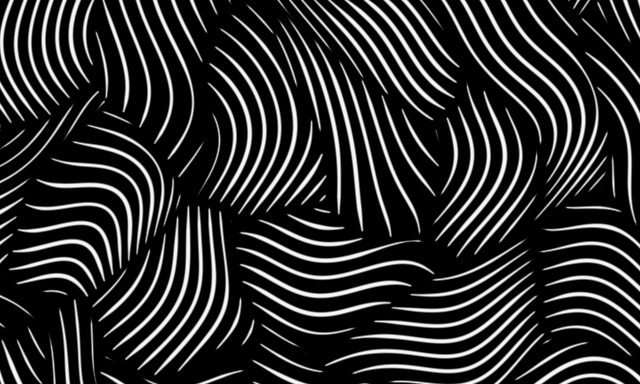
This pattern is drawn by a WebGL 2 fragment shader. Its source:

```glsl
#version 300 es
precision highp float;

uniform vec2 u_resolution;
out vec4 fragColor;

const vec3 INK = vec3(0.0);
const vec3 CHALK = vec3(0.965);
const float TAU = 6.2831853;

// One bundle of strokes: its cell, its middle, and the gap to its rival.
struct Bundle {
    vec2 cell;
    vec2 center;
    float margin;
};

vec2 hash2(vec2 cell) {
    vec2 mixed = vec2(dot(cell, vec2(127.1, 311.7)), dot(cell, vec2(269.5, 183.3)));
    return fract(sin(mixed) * 43758.5);
}

vec2 rotate(vec2 p, float angle) {
    float c = cos(angle), s = sin(angle);
    return vec2(c * p.x + s * p.y, c * p.y - s * p.x);
}

// Layered sines bend both the strokes and the bundle borders.
vec2 warp(vec2 p) {
    p += 0.05 * sin(p.yx * vec2(6.3, 5.4) + vec2(0.8, 2.1));
    return p + 0.016 * sin(p.yx * vec2(13.0, 14.5) + vec2(3.7, 1.2));
}

float bundleAngle(vec2 cell) {
    return -0.85 + 2.6 * (hash2(cell + 41.0).x - 0.5);
}

// Cellular search, with cells stretched along their own strokes.
Bundle findBundle(vec2 p, float size) {
    vec2 base = floor(p / size);
    Bundle found = Bundle(base, p, 0.0);
    float nearest = 9.0, second = 9.0;
    for (int y = -2; y <= 2; y++) {
        for (int x = -2; x <= 2; x++) {
            vec2 cell = base + vec2(x, y);
            vec2 center = (cell + 0.12 + 0.76 * hash2(cell)) * size;
            vec2 local = rotate(p - center, bundleAngle(cell));
            float reach = length(local * vec2(0.7, 1.3));
            if (reach < nearest) {
                second = nearest;
                nearest = reach;
                found.cell = cell;
                found.center = center;
            } else {
                second = min(second, reach);
            }
        }
    }
    found.margin = second - nearest;
    return found;
}

// Counts strokes across a bundle; arches, waves and fans shape them.
float strokePhase(vec2 p, Bundle bundle) {
    vec2 shape = hash2(bundle.cell + 17.0);
    vec2 style = hash2(bundle.cell + 73.0);
    vec2 local = rotate(warp(p) - bundle.center, bundleAngle(bundle.cell));
    float arch = mix(-1.5, 1.5, shape.x) * local.x * local.x;
    float wave = 0.036 * sin(11.0 * local.x + TAU * shape.y);
    float fan = exp(mix(-1.7, 1.7, style.x) * local.x);
    float spacing = mix(0.038, 0.050, style.y);
    return (local.y + arch + wave) * fan / spacing;
}

vec2 phaseGradient(vec2 p, Bundle bundle, float phase) {
    const float STEP = 0.002;
    float right = strokePhase(p + vec2(STEP, 0.0), bundle);
    float above = strokePhase(p + vec2(0.0, STEP), bundle);
    return (vec2(right, above) - phase) / STEP;
}

// Coverage of the closest stroke: long and thin, with fine tips.
float strokeCoverage(vec2 p, float size, float maxHalfWidth, float softness) {
    Bundle bundle = findBundle(warp(p), size);
    float phase = strokePhase(p, bundle);
    vec2 slope = phaseGradient(p, bundle, phase);
    float steepness = max(length(slope), 1.0);
    float offset = fract(phase) - 0.5;

    // Measure the taper on the centre line, so both sides agree.
    vec2 spine = p - slope * offset / (steepness * steepness);
    Bundle spineBundle = findBundle(warp(spine), size);
    bool inside = distance(spineBundle.cell, bundle.cell) < 0.5;
    float margin = inside ? spineBundle.margin : 0.0;

    vec2 vary = hash2(bundle.cell * 7.0 + floor(phase));
    float tip = margin - 0.02 * vary.x * vary.x;
    float taper = mix(0.35, 1.0, smoothstep(0.0, 0.11, tip)) * smoothstep(0.0, 0.015, tip);
    float halfWidth = min(maxHalfWidth * mix(0.7, 1.0, vary.y), 0.2 / steepness) * taper;
    float edge = halfWidth - abs(offset) / steepness;
    return smoothstep(-softness, softness, edge) * clamp(halfWidth / 0.0015, 0.0, 1.0);
}

void main() {
    vec2 p = gl_FragCoord.xy / u_resolution.y;
    float coverage = strokeCoverage(p, 0.37, 0.0059, 0.0032);
    fragColor = vec4(mix(INK, CHALK, coverage), 1.0);
}
```
